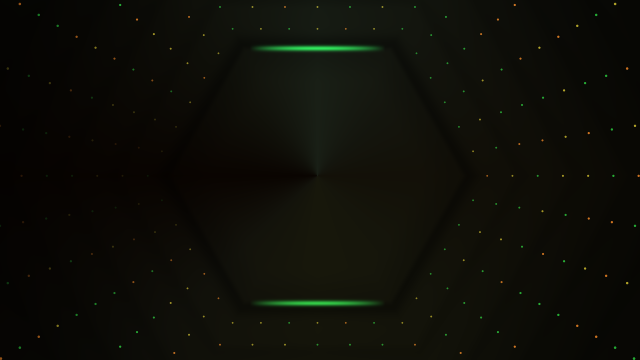
Reproduce this background procedurally as a Shadertoy shader.

```glsl
// A dark hexagonal panel shaded by a conic gradient, with two green light bars.
// Around it, faint nested hexagon bands and rings of small coloured dots.
// Hexagon distance folds the plane; rings and dots come from rounding in it.

const float TAU = 6.2831853;
const float HALF_SQRT3 = 0.8660254;
const vec2  CENTER = vec2(-0.007, 0.0116);  // offset from canvas centre, in heights
const float PANEL_RADIUS = 0.408;           // centre to corner
const float BAND_STEP = 0.156;
const float FIRST_RING = 0.4715;
const float RING_STEP = 0.0701;
const float DOTS_PER_SIDE = 6.0;
const float DOT_RADIUS = 0.0024;
const vec2  BAR_SIZE = vec2(0.188, 0.0085);
const float BAR_HEIGHT = 0.354;
const vec3  BAR_TOP = vec3(0.19, 0.91, 0.36);
const vec3  BAR_BOTTOM = vec3(0.20, 0.80, 0.28);
const vec3  DOT_GREEN = vec3(0.10, 0.58, 0.17);
const vec3  DOT_YELLOW = vec3(0.60, 0.55, 0.13);
const vec3  DOT_ORANGE = vec3(0.70, 0.38, 0.10);

// Conic colours, counter-clockwise from the right, one per eighth turn
const vec3 CONIC[8] = vec3[8](
    vec3(0.073, 0.063, 0.030), vec3(0.080, 0.085, 0.055),
    vec3(0.098, 0.122, 0.086), vec3(0.064, 0.064, 0.037),
    vec3(0.038, 0.016, 0.002), vec3(0.075, 0.074, 0.045),
    vec3(0.092, 0.092, 0.045), vec3(0.083, 0.083, 0.043));

float hash(vec2 p) {
    return fract(sin(dot(p, vec2(127.1, 311.7))) * 4375.85);
}

vec3 conicColor(vec2 p) {
    float turn = fract(atan(p.y, p.x) / TAU + 1.0) * 8.0;
    int i = int(turn);
    return mix(CONIC[i & 7], CONIC[(i + 1) & 7], fract(turn));
}

// Normal of the flat-topped hexagon side that faces p
vec2 sideNormal(vec2 p) {
    vec2 best = vec2(0.0, 1.0);
    float reach = -1.0;
    for (int k = 0; k < 6; k++) {
        float angle = (float(k) + 0.5) * TAU / 6.0;
        vec2 n = vec2(cos(angle), sin(angle));
        if (dot(p, n) > reach) {
            reach = dot(p, n);
            best = n;
        }
    }
    return best;
}

// Adds the nearest dot of the hexagonal rings
vec3 dotLight(vec2 p, vec2 normal, float hexRadius, float pixel) {
    float ring = max(round((hexRadius - FIRST_RING) / RING_STEP), 0.0);
    float radius = FIRST_RING + ring * RING_STEP;
    vec2 along = vec2(-normal.y, normal.x);
    float gap = radius / DOTS_PER_SIDE;
    float slot = clamp(round(dot(p, along) / gap), -3.0, 3.0);
    vec2 pos = normal * radius * HALF_SQRT3 + along * slot * gap;

    float pick = hash(round(pos * 200.0));
    float warmth = 0.12 + 0.035 * ring;
    vec3 tint = pick < 0.45 ? DOT_GREEN : DOT_YELLOW;
    if (pick > 1.0 - warmth) tint = DOT_ORANGE;

    float size = DOT_RADIUS + 0.00012 * ring;
    float shape = 1.0 - smoothstep(size - pixel * 0.6, size + pixel * 0.6, length(p - pos));
    // The dots dim toward the left axis and on the inner rings
    float leftness = smoothstep(0.78, 1.0, -pos.x / length(pos));
    float fade = mix(1.0, 0.18, leftness) * mix(0.8, 1.1, min(ring / 5.0, 1.0));
    return tint * shape * fade;
}

// Light bar tapering toward both ends
float barLight(vec2 p, float height) {
    vec2 q = (p - vec2(0.0, height)) / BAR_SIZE;
    float taper = max(1.0 - q.x * q.x, 0.0);
    return taper * exp(-q.y * q.y * 1.4);
}

void mainImage(out vec4 fragColor, in vec2 fragCoord) {
    float pixel = 1.0 / iResolution.y;
    vec2 screen = (fragCoord - 0.5 * iResolution.xy) * pixel;
    vec2 p = screen - CENTER;
    vec2 normal = sideNormal(p);
    float hexRadius = dot(p, normal) / HALF_SQRT3;
    float outside = hexRadius - PANEL_RADIUS;

    // Surroundings: dimming outward, with soft steps between bands
    float band = fract(outside / BAND_STEP);
    float steps = 0.93 + 0.12 * smoothstep(0.0, 0.35, band) * (1.0 - smoothstep(0.8, 1.0, band));
    float dimming = mix(0.84, 0.36, smoothstep(0.05, 0.72, outside));
    vec3 conic = conicColor(p);
    vec3 surround = conic * dimming * steps;
    surround *= 1.0 - 0.28 * exp(-pow((outside - 0.012) / 0.03, 2.0));

    // Panel, slightly darker near its rim
    vec3 panel = conic * (1.0 - 0.16 * smoothstep(-0.12, 0.0, outside));
    vec3 color = mix(panel, surround, smoothstep(-0.012, 0.012, outside));

    color += dotLight(p, normal, hexRadius, pixel);
    color = mix(color, BAR_TOP, barLight(p, BAR_HEIGHT));
    color = mix(color, BAR_BOTTOM, barLight(p, -BAR_HEIGHT));
    fragColor = vec4(color, 1.0);
}
```
